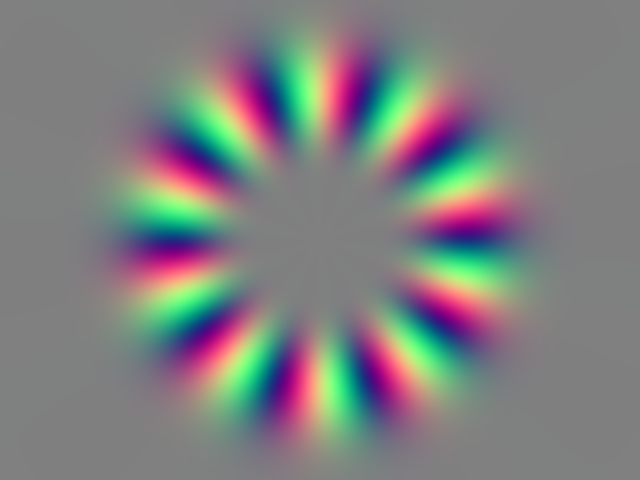
Give the GLSL for this background, as a Shadertoy shader.

```glsl
// A ring-shaped vortex wave: a complex field z^N * exp(-|z|^2), whose phase
// winds N times around the centre. Its real part drives red and its
// imaginary part drives green, over a mid-grey ground.

const float TAU = 6.2831853;
const float WINDINGS = 10.0;     // phase turns around the ring
const float RING_RADIUS = 0.307; // radius of peak strength, in canvas heights
const float PHASE_TURN = -0.386; // phase offset, in turns
const float STRENGTH = 0.5;      // colour swing at the peak
const vec3 GROUND = vec3(0.5);

// Radial strength of the field: 1 on the ring, fading inwards and outwards.
float ringEnvelope(float radius) {
    float q = max(radius / RING_RADIUS, 1e-4);
    return exp(WINDINGS * (log(q) + 0.5 * (1.0 - q * q)));
}

// Complex field value at p: x is the real part, y the imaginary part.
vec2 vortexField(vec2 p) {
    float angle = atan(p.y, p.x + (p == vec2(0.0) ? 1e-6 : 0.0));
    float phase = WINDINGS * angle + TAU * PHASE_TURN;
    return ringEnvelope(length(p)) * vec2(cos(phase), sin(phase));
}

void mainImage(out vec4 fragColor, in vec2 fragCoord) {
    // Centred coordinates, one unit per canvas height
    vec2 p = (fragCoord - 0.5 * iResolution.xy) / iResolution.y;

    // Field to colour
    vec3 color = GROUND + vec3(STRENGTH * vortexField(p), 0.0);
    fragColor = vec4(clamp(color, 0.0, 1.0), 1.0);
}
```
